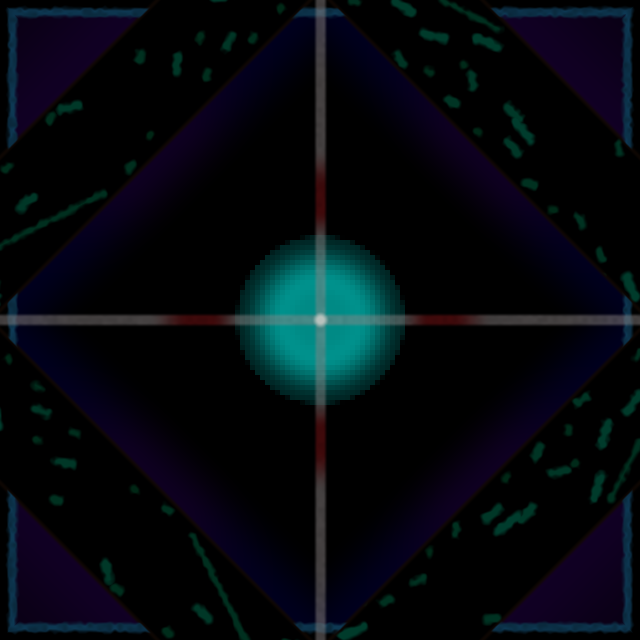
A Shadertoy shader for this background:

```glsl
const float GRID = 128.0;          // coarse cells across the canvas
const float DIAMOND = 0.515;       // inner band edge, |x| + |y|
const float CORNER = 0.754;        // outer band edge, |x| + |y|
const float FRAME = 0.4805;        // frame line, max(|x|, |y|)
const float FRAME_HALF = 0.0065;
const float DISC_RADIUS = 0.131;
const float BEAM_HALF = 0.0078;
const vec2 CENTER = vec2(0.001, 0.0);
const vec2 DASH_CELL = vec2(0.078, 0.0797);
const float DASH_CHANCE = 0.56;

const vec3 TIP_BLUE = vec3(0.0, 0.0, 0.115);
const vec3 SIDE_PURPLE = vec3(0.055, 0.0, 0.13);
const vec3 CORNER_PURPLE = vec3(0.065, 0.0, 0.14);
const vec3 RIM_BROWN = vec3(0.065, 0.03, 0.01);
const vec3 FRAME_BLUE = vec3(0.05, 0.21, 0.31);
const vec3 DASH_TEAL = vec3(0.0, 0.24, 0.18);
const vec3 DASH_GREEN = vec3(0.0, 0.15, 0.08);
const vec3 DISC_TEAL = vec3(0.0, 0.57, 0.55);
const vec3 BEAM_GREY = vec3(0.56, 0.53, 0.53);
const vec3 BEAM_RED = vec3(0.24, 0.0, 0.005);
const vec3 SPARK = vec3(0.72, 0.76, 0.74);

float hash(vec2 p) {
    vec3 q = fract(vec3(p.xyx) * 0.1031);
    q += dot(q, q.yzx + 33.33);
    return fract((q.x + q.y) * q.z);
}

float valueNoise(vec2 p) {
    vec2 i = floor(p), f = fract(p);
    f = f * f * (3.0 - 2.0 * f);
    float low = mix(hash(i), hash(i + vec2(1, 0)), f.x);
    float high = mix(hash(i + vec2(0, 1)), hash(i + vec2(1, 1)), f.x);
    return mix(low, high, f.y);
}

// 1 where d is negative, with a soft edge of the given width
float cover(float d, float soft) {
    return 1.0 - smoothstep(-soft, soft, d);
}

float segment(vec2 p, vec2 a, vec2 b) {
    vec2 ab = b - a;
    return length(p - a - ab * clamp(dot(p - a, ab) / dot(ab, ab), 0.0, 1.0));
}

// Turn any quadrant to the upper left: x runs along the band, y across it
vec2 bandFrame(vec2 p) {
    vec2 left = p.y > 0.0 ? p : vec2(p.y, -p.x);
    vec2 right = p.y > 0.0 ? vec2(-p.y, p.x) : -p;
    vec2 q = p.x < 0.0 ? left : right;
    return vec2(q.x + q.y, q.y - q.x);
}

vec3 dashes(vec2 p, float soft) {
    vec2 band = bandFrame(p);
    float side = step(0.0, p.x);
    float rough = (valueNoise((p + 1.0) * GRID) - 0.5) * 0.008;
    vec2 local = band - vec2(0.0, DIAMOND);
    vec2 home = floor(local / DASH_CELL);
    vec3 color = vec3(0.0);
    for (int k = 0; k < 9; k++) {
        vec2 cell = home + vec2(k % 3 - 1, k / 3 - 1);
        vec2 seed = cell + vec2(37.0 + 53.0 * side, 19.0);
        if (hash(seed) > DASH_CHANCE) continue;
        vec2 jitter = vec2(hash(seed + 7.3), hash(seed + 13.7));
        vec2 spot = (cell + 0.2 + 0.6 * jitter) * DASH_CELL;
        float size = hash(seed + 29.1);
        float tilt = (hash(seed + 41.9) - 0.5) * 1.3;
        vec2 arm = vec2(cos(tilt), sin(tilt)) * mix(0.003, 0.03, size * size);
        float d = segment(local, spot - arm, spot + arm) - mix(0.007, 0.010, size);
        color = max(color, mix(DASH_GREEN, DASH_TEAL, size) * cover(d + rough, soft));
    }
    // One long streak per quadrant
    vec2 start = mix(vec2(-0.384, 0.616), vec2(-0.31, 0.69), side);
    vec2 end = mix(vec2(-0.14, 0.536), vec2(-0.175, 0.734), side);
    float streak = segment(band, start, end) - 0.006 + rough;
    return max(color, mix(DASH_GREEN, DASH_TEAL, 0.4) * cover(streak, soft));
}

void mainImage(out vec4 fragColor, in vec2 fragCoord) {
    vec2 p = (fragCoord - 0.5 * iResolution.xy) / iResolution.y;
    float aa = 1.0 / iResolution.y;
    vec2 a = abs(p);
    float diamond = a.x + a.y;
    float box = max(a.x, a.y);
    float inDiamond = cover(diamond - DIAMOND, 1.5 * aa);
    float inCorner = cover(CORNER - diamond, 1.5 * aa);
    float inBox = cover(box - FRAME, aa);

    // Diamond glow and corner panels
    float balance = min(a.x, a.y) / max(box, 0.001);
    float glow = smoothstep(0.37, DIAMOND, diamond);
    vec3 color = mix(TIP_BLUE, SIDE_PURPLE, smoothstep(0.1, 0.75, balance)) * glow * inDiamond * inBox;
    color += CORNER_PURPLE * mix(1.0, 0.6, smoothstep(CORNER, 0.96, diamond)) * inCorner * inBox;

    // Diagonal bands with their rims
    float inBand = (1.0 - inDiamond) * (1.0 - inCorner);
    color += dashes(p, 0.004 + aa) * inBand;
    float rim = min(abs(diamond - DIAMOND), abs(diamond - CORNER));
    color = mix(color, RIM_BROWN, 0.8 * cover(rim - 0.004, 0.004));

    // Rough frame, hidden beneath the bands
    float grain = valueNoise((p + 1.0) * GRID);
    float line = abs(box - FRAME) - FRAME_HALF + (grain - 0.5) * 0.005;
    color = mix(color, FRAME_BLUE * mix(0.75, 1.1, grain), cover(line, 0.002 + aa) * (1.0 - inBand));

    // Stepped disc
    vec2 q = p - CENTER;
    float r = length((floor(p * GRID) + 0.5) / GRID - CENTER);
    float shade = mix(1.0, 0.25, smoothstep(0.06, DISC_RADIUS, r));
    shade *= mix(0.95, 1.0, smoothstep(0.03, 0.06, r));
    color = mix(color, DISC_TEAL * shade, cover(r - DISC_RADIUS, 0.003));

    // Crossed beams, red just beyond the disc
    vec2 d = abs(q);
    float along = max(d.x, d.y);
    float beam = cover(min(d.x, d.y) - BEAM_HALF, 0.002 + aa);
    float red = smoothstep(0.125, 0.17, along) * (1.0 - smoothstep(0.205, 0.27, along));
    float fleck = mix(0.92, 1.05, grain);
    vec3 beamColor = mix(mix(color, BEAM_GREY * fleck, 0.48), BEAM_RED * fleck, 0.85 * red);
    color = mix(color, beamColor, beam);
    color = mix(color, SPARK, cover(length(q) - 0.009, 0.005));

    fragColor = vec4(color, 1.0);
}
```
